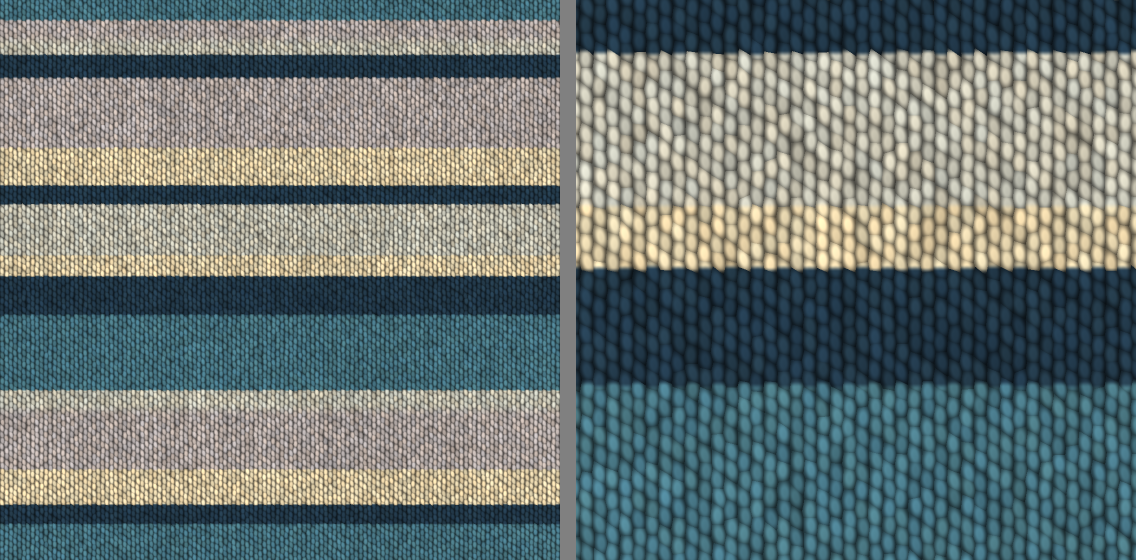
Left, the full canvas; right, a detail of the centre.
Give the GLSL for this texture, as a Shadertoy shader.

```glsl
#define COLUMNS 128.0
#define ROWS 92.0
#define EDGE_BLUR 0.0014
#define BLEND_BLUR 0.012
#define TOOTH 0.3
#define GRAIN_DARK 0.50
#define GRAIN_LIGHT 1.29
#define GRAIN_SIZE vec2(0.56, 0.74)
#define LEAN 0.14
#define SPECKLE 0.20
#define WEAR 0.03
#define SAMPLES 2

const float TAU = 6.2831853;

// Yarn colours
const int TEAL = 0, SAGE = 1, MAUVE = 2, NAVY = 3, CREAM = 4;
const vec3 YARN[5] = vec3[5](
    vec3(0.235, 0.385, 0.43), vec3(0.645, 0.635, 0.58), vec3(0.60, 0.565, 0.55),
    vec3(0.115, 0.19, 0.245), vec3(0.74, 0.68, 0.55));

// Stripe order and lower edges, measured down from the top
const int STRIPE_COUNT = 16;
const int STRIPE[16] = int[16](
    TEAL, MAUVE, SAGE, NAVY, MAUVE, CREAM, NAVY, SAGE,
    CREAM, NAVY, TEAL, SAGE, MAUVE, CREAM, NAVY, TEAL);
const float EDGE[15] = float[15](
    0.036, 0.072, 0.098, 0.139, 0.264, 0.331, 0.365,
    0.456, 0.493, 0.5625, 0.697, 0.732, 0.8385, 0.901, 0.936);

float hash(vec2 p) {
    vec3 q = fract(p.xyx * vec3(0.1031, 0.1030, 0.0973));
    q += dot(q, q.yzx + 33.33);
    return fract((q.x + q.y) * q.z);
}

bool isGrey(int yarn) {
    return yarn == SAGE || yarn == MAUVE;
}

vec3 stripeColor(float depth) {
    vec3 color = YARN[STRIPE[0]];
    for (int i = 1; i < STRIPE_COUNT; i++) {
        // The two greys fade into each other; all other edges are crisp
        bool fades = isGrey(STRIPE[i - 1]) && isGrey(STRIPE[i]);
        float blur = fades ? BLEND_BLUR : EDGE_BLUR;
        float edge = EDGE[i - 1];
        color = mix(color, YARN[STRIPE[i]], smoothstep(edge - blur, edge + blur, depth));
    }
    return color;
}

// Slow, tileable unevenness of the cloth
float unevenness(vec2 uv) {
    return sin(TAU * (2.0 * uv.x + uv.y) + 1.0) * 0.4
         + sin(TAU * (5.0 * uv.x - 3.0 * uv.y) + 2.3) * 0.3
         + sin(TAU * (3.0 * uv.x + 11.0 * uv.y)) * 0.3;
}

vec3 cloth(vec2 uv) {
    vec2 grid = uv * vec2(COLUMNS, ROWS);
    float nearest = 1e3;
    vec2 id = vec2(0.0), local = vec2(0.0);

    // Find the uppermost of the overlapping, irregular grains nearby
    for (int k = 0; k < 9; k++) {
        float column = floor(grid.x) + float(k % 3 - 1);
        float stagger = 0.5 * mod(column, 2.0);
        float row = floor(grid.y - stagger) + float(k / 3 - 1);
        vec2 key = mod(vec2(column, row), vec2(COLUMNS, ROWS));
        vec2 jitter = vec2(hash(key + 3.0), hash(key + 57.0)) - 0.5;
        vec2 p = grid - vec2(column, row + stagger) - 0.5 - jitter * vec2(0.2, 0.26);
        float lean = LEAN + 0.3 * (hash(key + 83.0) - 0.5);
        float d = length(vec2(p.x + lean * p.y, p.y) / GRAIN_SIZE);
        if (d < nearest) {
            nearest = d;
            id = key;
            local = p;
        }
    }

    // Oval grain with dark gaps, lit from above
    float bulge = 1.0 - smoothstep(0.3, 1.15, nearest);
    float shade = mix(GRAIN_DARK, GRAIN_LIGHT, bulge) + 0.1 * local.y - 0.12 * local.x;

    // Variation by grain, by column and by area
    float columnTone = hash(vec2(id.x, 41.0)) - 0.5;
    shade *= 1.0 + SPECKLE * (hash(id) - 0.5) + 0.06 * columnTone;
    shade *= 1.0 + WEAR * unevenness(uv);

    // Stripe edges partly follow the weave
    vec3 color = stripeColor(1.0 - uv.y + TOOTH * local.y / ROWS);

    // Mottled dye: warm and cool grains
    float warmth = hash(id + 19.0) - 0.5;
    color *= 1.0 + 0.05 * warmth * vec3(1.0, 0.1, -1.0);
    return color * shade;
}

void mainImage(out vec4 fragColor, in vec2 fragCoord) {
    // Average several points per pixel for smooth edges
    vec3 sum = vec3(0.0);
    for (int i = 0; i < SAMPLES * SAMPLES; i++) {
        vec2 offset = (vec2(i % SAMPLES, i / SAMPLES) + 0.5) / float(SAMPLES) - 0.5;
        sum += cloth((fragCoord + offset) / iResolution.xy);
    }
    fragColor = vec4(clamp(sum / float(SAMPLES * SAMPLES), 0.0, 1.0), 1.0);
}
```
